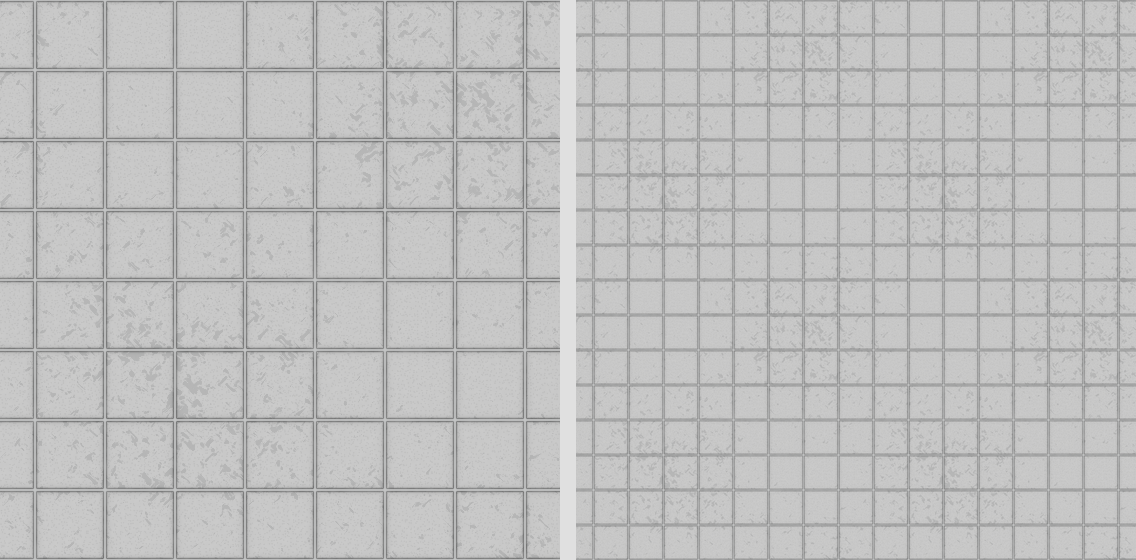
Left, the tile; right, the same tile 2 across and 2 down.
Give the GLSL for this texture, as a WebGL 2 fragment shader.

```glsl
#version 300 es
precision highp float;
// Square pale grey tiles with dark bevelled joints, fine pits and blotchy grime.

uniform vec2 u_resolution;
out vec4 fragColor;

const float TAU = 6.28318;

vec2 hash2(vec2 p) {
  return fract(sin(vec2(dot(p, vec2(127.1, 311.7)), dot(p, vec2(269.5, 183.3)))) * 43758.5);
}

// Distance to the nearest scattered point; wraps after n whole cells.
float cellular(vec2 uv, float n) {
  vec2 cell = floor(uv * n), local = fract(uv * n);
  float nearest = 2.0;
  for (int y = -1; y <= 1; y++) {
    for (int x = -1; x <= 1; x++) {
      vec2 offset = vec2(x, y);
      vec2 point = offset + hash2(mod(cell + offset, n) + n);
      nearest = min(nearest, length(point - local));
    }
  }
  return nearest;
}

float roundedBox(vec2 p, float halfSize, float radius) {
  vec2 q = abs(p) - halfSize + radius;
  return length(max(q, 0.0)) + min(max(q.x, q.y), 0.0) - radius;
}

// Ragged flecks that gather into drifting patches.
float grime(vec2 uv, float edge) {
  vec2 warped = uv + 0.006 * sin(TAU * uv.yx * vec2(13.0, 11.0) + vec2(0.7, 2.1))
                   + 0.003 * sin(TAU * uv.yx * vec2(37.0, 41.0) + vec2(4.0, 1.3));
  float drift = 0.5 * cos(TAU * (uv.x - uv.y)) + 0.5 * cos(TAU * (uv.x + uv.y - 0.65));
  drift += 1.5 * (0.45 - cellular(warped, 6.0)) + 1.1 * (0.45 - cellular(warped, 13.0));
  float flecks = 0.4 * cellular(warped, 29.0) + 0.32 * cellular(warped, 61.0)
               + 0.28 * cellular(warped, 127.0);
  float limit = 0.25 + 0.085 * drift + 0.05 * edge;
  return 1.0 - smoothstep(limit - 0.05, limit + 0.03, flecks);
}

void main() {
  vec2 uv = gl_FragCoord.xy / u_resolution;
  float pixel = 8.0 / min(u_resolution.x, u_resolution.y);

  // Eight by eight tiles, shifted half a tile across.
  vec2 tile = fract(uv * 8.0 + vec2(0.5, 0.0)) - 0.5;
  float dist = roundedBox(tile, 0.478, 0.012);
  float inside = 1.0 - smoothstep(-0.5 * pixel, 0.5 * pixel, dist);
  float edge = exp(min(dist, 0.0) / 0.03);

  // Face with pits and a faint mottling, over lighter grout.
  float pits = 1.0 - smoothstep(0.12, 0.34, cellular(uv, 160.0));
  float mottle = cellular(uv, 90.0) - 0.45;
  vec3 face = vec3(0.787, 0.787, 0.786) - 0.03 * pits + 0.012 * mottle;
  face = mix(face, vec3(0.695, 0.697, 0.697), 0.8 * grime(uv, edge));
  face -= 0.085 * edge;
  vec3 color = mix(vec3(0.765, 0.768, 0.768), face, inside);

  // Dark outline around each tile, slightly uneven in strength.
  float outline = exp(-pow(dist / max(0.011, 0.7 * pixel), 2.0));
  color -= (0.22 + 0.08 * (0.5 - cellular(uv, 48.0))) * outline;

  fragColor = vec4(color, 1.0);
}
```
